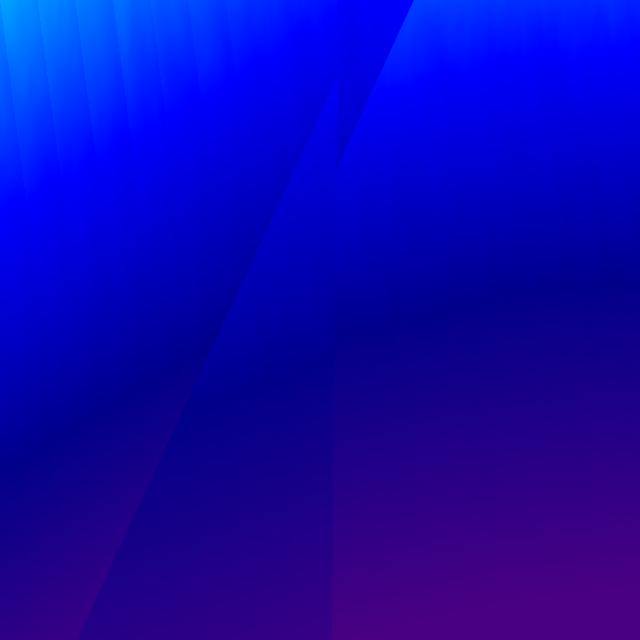
Reproduce this background procedurally as a WebGL 2 fragment shader.

```glsl
#version 300 es
precision highp float;

uniform vec2 u_resolution;
out vec4 fragColor;

vec2 hashGradient(vec2 cell) {
    float angle = 6.2832 * fract(sin(dot(cell, vec2(127.1, 311.7))) * 43758.5);
    return vec2(cos(angle), sin(angle));
}

float gradientNoise(vec2 p) {
    vec2 i = floor(p), f = fract(p);
    vec2 w = f * f * f * (f * (f * 6.0 - 15.0) + 10.0);
    float a = dot(hashGradient(i), f);
    float b = dot(hashGradient(i + vec2(1, 0)), f - vec2(1, 0));
    float c = dot(hashGradient(i + vec2(0, 1)), f - vec2(0, 1));
    float d = dot(hashGradient(i + vec2(1, 1)), f - vec2(1, 1));
    return mix(mix(a, b, w.x), mix(c, d, w.x), w.y);
}

// Indigo at 0, navy at 1, blue at 2, sky at 3
vec3 ramp(float t) {
    vec3 color = mix(vec3(0.29, 0.0, 0.51), vec3(0.0, 0.0, 0.545), clamp(t, 0.0, 1.0));
    color = mix(color, vec3(0.0, 0.0, 1.0), clamp(t - 1.0, 0.0, 1.0));
    return mix(color, vec3(0.0, 0.72, 1.0), clamp(t - 2.0, 0.0, 1.0));
}

// Ramp position around a navy horizon, with separate slopes above and below
float level(float height, float above, float below) {
    return 1.0 + height * (height > 0.0 ? above : below);
}

float edge(float d) {
    float w = 0.8 / min(u_resolution.x, u_resolution.y);
    return smoothstep(-w, w, d);
}

void main() {
    vec2 p = gl_FragCoord.xy / u_resolution;
    float depth = 1.0 - p.y;

    // Faint leaning streaks, stronger toward the top
    float lean = p.x - 0.13 * depth;
    float streak = 0.06 * gradientNoise(vec2(lean * 34.0, depth * 5.0));
    streak += 0.03 * gradientNoise(vec2(p.x * 75.0, depth * 14.0));
    streak *= 0.25 + 0.75 * p.y;
    float bands = 0.09 * (0.5 - fract(lean * 17.0));
    bands *= smoothstep(0.6, 0.0, length(vec2(p.x, depth)));

    // One gradient per facet
    float upperLeft = level(0.735 - 0.6 * p.x - depth, 2.5, 2.3) + bands;
    float lowerLeft = level(0.76 - 0.4 * p.x - depth, 2.2, 1.7);
    float bend = 1.0 - p.x;
    float lowerRight = level(0.435 + 0.07 * bend + 0.25 * bend * bend - depth, 2.75, 2.05);
    float upperRight = 1.97 - 1.9 * depth;

    // Two offset diagonals, split by a near-vertical seam
    float leftCut = edge((p.x - 0.527 + 0.463 * (depth - 0.12)) * 0.907);
    float rightCut = edge((p.x - 0.527 + 0.46 * (depth - 0.26)) * 0.908);
    float seam = edge(p.x - 0.528 + 0.009 * depth);

    vec3 left = mix(ramp(upperLeft + streak), ramp(lowerLeft + streak), leftCut);
    vec3 right = mix(ramp(upperRight + streak), ramp(lowerRight + streak), rightCut);
    fragColor = vec4(mix(left, right, seam), 1.0);
}
```
